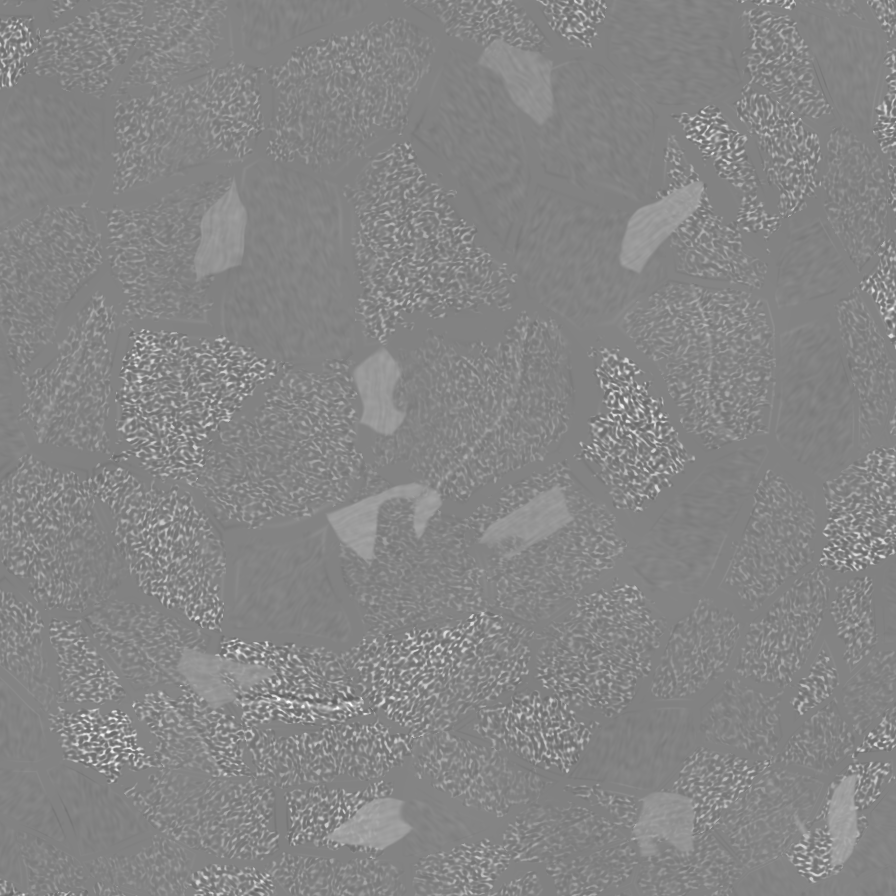
This texture map is drawn by a WebGL 1 fragment shader. Its source:

```glsl
precision highp float;
// Grey detail map: ragged stone patches of fine embossed grain on a flat ground, with pale slabs.

uniform vec2 u_resolution;

#define GROUND 0.512
#define GRAIN_FREQ 275.0
#define GRAIN_LIGHT 0.275
#define GRAIN_DARK 0.05
#define CENTER_DENSITY 5.0
#define EDGE_DENSITY 10.0
#define SMOOTH_SHARE 0.20
#define SLAB_GRID 6.0
#define SLAB_CHANCE 0.28
#define SLAB_TONE 0.595

vec2 hash22(vec2 p) {
  vec3 q = fract(p.xyx * vec3(0.1031, 0.1030, 0.0973));
  q += dot(q, q.yzx + 33.33);
  return fract((q.xx + q.yz) * q.zy);
}

// Gradient noise, roughly -0.7 to 0.7
float corner(vec2 cell, vec2 offset, vec2 f) {
  return dot(hash22(cell + offset) * 2.0 - 1.0, f - offset);
}

float noise(vec2 p) {
  vec2 i = floor(p), f = p - i;
  vec2 u = f * f * (3.0 - 2.0 * f);
  float low = mix(corner(i, vec2(0.0), f), corner(i, vec2(1.0, 0.0), f), u.x);
  float high = mix(corner(i, vec2(0.0, 1.0), f), corner(i, vec2(1.0), f), u.x);
  return mix(low, high, u.y);
}

vec2 rotate(vec2 p, float a) {
  float c = cos(a), s = sin(a);
  return vec2(c * p.x - s * p.y, s * p.x + c * p.y);
}

vec2 site(vec2 cell) {
  return cell + 0.1 + 0.8 * hash22(cell + 17.0);
}

// Nearest Voronoi cell: id in xy, distance to its border in z
vec3 stones(vec2 p) {
  vec2 base = floor(p), id = base;
  float best = 9.0;
  for (int j = -1; j <= 1; j++)
    for (int i = -1; i <= 1; i++) {
      vec2 cell = base + vec2(float(i), float(j));
      vec2 r = site(cell) - p;
      if (dot(r, r) < best) { best = dot(r, r); id = cell; }
    }
  vec2 near = site(id) - p;
  float border = 9.0;
  for (int j = -2; j <= 2; j++)
    for (int i = -2; i <= 2; i++) {
      vec2 r = site(id + vec2(float(i), float(j))) - p;
      vec2 d = r - near;
      if (dot(d, d) > 0.0001) border = min(border, dot(0.5 * (near + r), normalize(d)));
    }
  return vec3(id, border);
}

// Uneven, stretched slab, partly worn away: coverage in x, tone in y
vec2 slab(vec2 uv) {
  vec2 cell = floor(uv * SLAB_GRID);
  vec2 rnd = hash22(cell + 71.0), shift = hash22(cell + 93.0) - 0.5;
  vec2 r = rotate(fract(uv * SLAB_GRID) - 0.5 - 0.14 * shift, rnd.y * 6.28);
  r = r * vec2(0.8, 1.3) + 0.06 * vec2(noise(uv * 36.0), noise(uv * 36.0 + 9.0));
  float d = length(r) - 0.33;
  for (int i = 0; i < 5; i++) {
    vec2 side = hash22(cell + float(i) * 7.3);
    vec2 normal = rotate(vec2(1.0, 0.0), float(i) * 1.2566 + 0.9 * (side.y - 0.5));
    d = max(d, dot(r, normal) - mix(0.14, 0.34, side.x));
  }
  float cover = (1.0 - smoothstep(-0.014, 0.014, d)) * step(rnd.x, SLAB_CHANCE);
  cover *= smoothstep(-0.2, -0.12, noise(uv * 17.0 + 3.0));
  float streaks = 0.05 * noise(r * vec2(7.0, 34.0) + cell * 9.0) + 0.04 * noise(uv * 130.0);
  return vec2(cover, SLAB_TONE + 0.06 * shift.x + streaks);
}

void main() {
  vec2 uv = gl_FragCoord.xy / u_resolution;

  // Stones are large around the upper middle and small near the rim
  vec2 d = uv - vec2(0.42, 0.62);
  vec2 p = d * (CENTER_DENSITY + EDGE_DENSITY * dot(d, d)) + 40.0;
  p += 0.24 * vec2(noise(uv * 10.0), noise(uv * 10.0 + 50.0));
  vec3 stone = stones(p);
  vec2 rnd = hash22(stone.xy + 5.0), look = hash22(stone.xy + 29.0);
  vec2 local = p - site(stone.xy);

  // Ragged outline and uneven strength of the grain
  float ragged = 0.18 * noise(uv * 30.0) + 0.15 * noise(uv * 95.0);
  float inside = stone.z - 0.09 * look.x * look.x;
  float cover = smoothstep(0.0, 0.05, inside + ragged);
  float rough = step(SMOOTH_SHARE, rnd.x) * mix(0.3, 1.15, look.y * look.y);
  rough *= clamp(1.0 + 1.6 * noise(uv * 12.0 + 8.0), 0.3, 1.45);

  // Short worm-like ridges that follow each stone's direction
  vec2 bend = 0.006 * vec2(noise(uv * 42.0), noise(uv * 42.0 + 21.0));
  vec2 along = rotate(uv + bend, rnd.y * 6.28) * GRAIN_FREQ;
  float n = noise(along * vec2(0.68, 1.0)) + 0.45 * noise(along * 0.9 + 60.0);
  float relief = GRAIN_LIGHT * smoothstep(-0.08, 0.52, n) - GRAIN_DARK * smoothstep(-0.02, 0.28, -n);

  // A bright seam with a dark side crosses some rough stones
  float seam = dot(local, rotate(vec2(1.0, 0.0), look.x * 6.28)) + 0.14 * noise(uv * 16.0);
  float seamed = step(0.78, fract(look.x * 13.0 + rnd.y));
  relief += seamed * (0.12 * exp(-pow(seam / 0.02, 2.0)) - 0.05 * exp(-pow((seam - 0.05) / 0.025, 2.0)));

  // Quiet stones keep only faint ripples and a thin broken rim
  float ripple = 0.03 * noise(along * 0.3) + 0.04 * noise(along * vec2(0.35, 0.8));
  float rim = exp(-pow((inside - 0.02) / 0.014, 2.0)) * noise(uv * 18.0 + 31.0);

  float tone = GROUND + 0.02 * noise(uv * 7.0);
  tone += cover * (rough * relief + ripple) + 0.08 * rim;
  vec2 pale = slab(uv);
  tone = mix(tone, pale.y + 0.15 * cover * rough * relief, pale.x);
  gl_FragColor = vec4(vec3(tone), 1.0);
}
```
